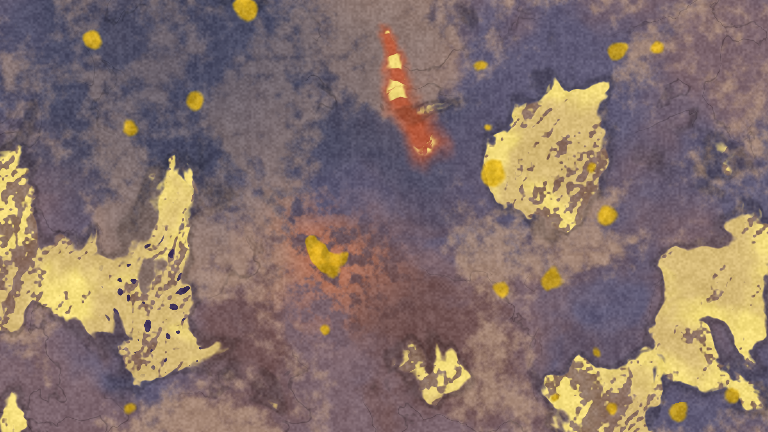
Reproduce this texture procedurally as a Shadertoy shader.

```glsl
// Marbled violet and slate ink washes over scraped gold paper, with ember and yellow stains.
#define NIGHT vec3(0.28, 0.29, 0.38)
#define SLATE vec3(0.38, 0.36, 0.46)
#define MAUVE vec3(0.49, 0.40, 0.43)
#define BROWN vec3(0.43, 0.30, 0.28)
#define BLOOM vec3(0.67, 0.55, 0.47)
#define GOLD vec3(0.84, 0.73, 0.47)
#define CREAM vec3(0.96, 0.87, 0.49)
#define YELLOW vec3(0.84, 0.67, 0.10)
#define EMBER vec3(0.76, 0.36, 0.23)
#define INDIGO vec3(0.25, 0.20, 0.35)
#define GOLD_LEVEL 0.54
#define GRAIN 0.09

float hash(vec2 p) {
    return fract(sin(dot(p, vec2(127.1, 311.7))) * 43758.5453);
}

float noise(vec2 p) {
    vec2 i = floor(p), f = fract(p);
    f = f * f * (3.0 - 2.0 * f);
    return mix(mix(hash(i), hash(i + vec2(1, 0)), f.x),
               mix(hash(i + vec2(0, 1)), hash(i + vec2(1, 1)), f.x), f.y);
}

float fbm(vec2 p) {
    float sum = 0.0, amp = 0.516;
    for (int i = 0; i < 5; i++) {
        sum += amp * noise(p);
        p = mat2(1.6, 1.2, -1.2, 1.6) * p + 5.3;
        amp *= 0.5;
    }
    return sum;
}

vec2 warp(vec2 p) {
    return vec2(fbm(p), fbm(p + 17.3)) - 0.5;
}

// Soft elliptical region, 1 at its centre
float lump(vec2 p, vec2 centre, vec2 radius) {
    vec2 d = (p - centre) / radius;
    return exp(-dot(d, d));
}

// Randomly scattered round drops, one chance per grid cell
float drops(vec2 p, float chance, float soft) {
    vec2 cell = floor(p);
    float cover = 0.0;
    for (int y = -1; y <= 1; y++)
    for (int x = -1; x <= 1; x++) {
        vec2 id = cell + vec2(x, y);
        vec2 centre = id + 0.2 + 0.6 * vec2(hash(id + 3.1), hash(id + 8.7));
        float radius = mix(0.06, 0.2, hash(id + 5.9));
        float drop = 1.0 - smoothstep(radius - soft, radius + soft, length(p - centre));
        cover = max(cover, drop * step(hash(id + 1.7), chance));
    }
    return cover;
}

// Where bare paper shows through the ink
float paperLayout(vec2 p) {
    float a = lump(p, vec2(0.20, 0.30), vec2(0.30, 0.28));
    a = max(a, lump(p, vec2(0.00, 0.35), vec2(0.10, 0.60)));
    a = max(a, lump(p, vec2(1.33, 0.62), vec2(0.20, 0.32)));
    a = max(a, lump(p, vec2(1.53, 0.08), vec2(0.27, 0.17)));
    a = max(a, lump(p, vec2(1.68, 0.34), vec2(0.15, 0.20)));
    return max(a, lump(p, vec2(0.97, 0.11), vec2(0.14, 0.14)));
}

void mainImage(out vec4 fragColor, in vec2 fragCoord) {
    vec2 p = fragCoord / iResolution.y;
    vec2 q = p + 0.22 * warp(p * 3.0);
    vec2 w = q + 0.06 * warp(p * 11.0);
    float broad = fbm(q * 3.5 + 2.0);
    float mid = fbm(w * 7.0 + 9.0);
    float fine = fbm(p * 45.0);

    // Ink washes: dark slate above, warm brown below
    float night = lump(q, vec2(0.45, 0.80), vec2(0.58, 0.31));
    float warm = lump(q, vec2(0.85, 0.22), vec2(0.55, 0.33));
    vec3 col = mix(SLATE, MAUVE, smoothstep(0.35, 0.62, broad + 0.25 * warm - 0.05));
    col = mix(col, BROWN, warm * smoothstep(0.38, 0.65, mid) * 0.75);
    col = mix(col, NIGHT, smoothstep(0.15, 0.75, night + 0.7 * (mid - 0.5)) * 0.85);

    // Pale granulated blooms and thin tide lines
    float bloom = smoothstep(0.48, 0.72, fbm(w * 4.5 + 31.0) + 0.35 * (fine - 0.5));
    col = mix(col, BLOOM, bloom * (0.85 - 0.55 * night));
    float tide = 1.0 - smoothstep(0.0, 0.018, abs(mid - 0.47));
    col *= 1.0 - 0.18 * tide * smoothstep(0.4, 0.6, broad);

    // Ember streak with a rosy stain below it
    vec2 axis = vec2(0.12, -0.23), start = vec2(0.88, 0.91);
    vec2 e = p + 0.10 * warp(p * 9.0) - start;
    float along = clamp(dot(e, axis) / dot(axis, axis), 0.0, 1.0);
    float off = length(e - axis * along) / mix(0.02, 0.065, along);
    float rosy = lump(w, vec2(0.78, 0.40), vec2(0.11, 0.12));
    col = mix(col, EMBER, 0.9 * (1.0 - smoothstep(0.2, 1.3, off)));
    col = mix(col, mix(EMBER, BLOOM, 0.5), rosy * smoothstep(0.35, 0.6, fine));
    float spark = smoothstep(0.52, 0.56, fbm(w * 18.0 + 4.0)) * (1.0 - smoothstep(0.3, 0.6, off));
    col = mix(col, CREAM, spark);

    // Bare gold paper with a dark rim of pooled ink
    float field = 0.75 * paperLayout(q) + 1.5 * (fbm(w * 5.0 + 13.0) - 0.5) - GOLD_LEVEL;
    float gold = smoothstep(-0.02, 0.02, field);
    col *= 1.0 - 0.2 * exp(-pow((field + 0.05) / 0.05, 2.0));
    vec3 paper = mix(GOLD, CREAM, smoothstep(0.36, 0.58, fbm(q * 6.0 + 21.0)));

    // Dry brush scrapes and indigo spatter on the paper
    vec2 grainAxis = mat2(0.8, 0.6, -0.6, 0.8) * w;
    float streak = noise(grainAxis * vec2(85.0, 20.0)) * 0.6 + noise(p * 130.0) * 0.4;
    float scrape = smoothstep(0.53, 0.66, streak + 0.9 * (fbm(q * 8.0 + 40.0) - 0.52));
    paper = mix(paper, mix(BROWN, MAUVE, fine), scrape * 0.8);
    float spatter = drops(w * 26.0, 0.65, 0.06) * lump(p, vec2(0.40, 0.30), vec2(0.16, 0.16));
    paper = mix(paper, INDIGO, smoothstep(0.2, 0.5, spatter));
    col = mix(col, paper, gold);

    // Yellow drops, denser toward the lower right
    float chance = 0.12 + 0.25 * smoothstep(0.4, 1.6, p.x) * (1.0 - 0.6 * p.y);
    float stain = drops((p + 0.035 * warp(p * 14.0)) * 7.5, chance, 0.04);
    stain = max(stain, smoothstep(0.72, 0.82, lump(w, vec2(0.78, 0.41), vec2(0.055, 0.06))));
    col = mix(col, YELLOW * (0.8 + 0.4 * fine), stain * 0.85);

    // Paper tooth
    col += GRAIN * (noise(p * 190.0) + fine - 1.0);
    fragColor = vec4(clamp(col, 0.0, 1.0), 1.0);
}
```
